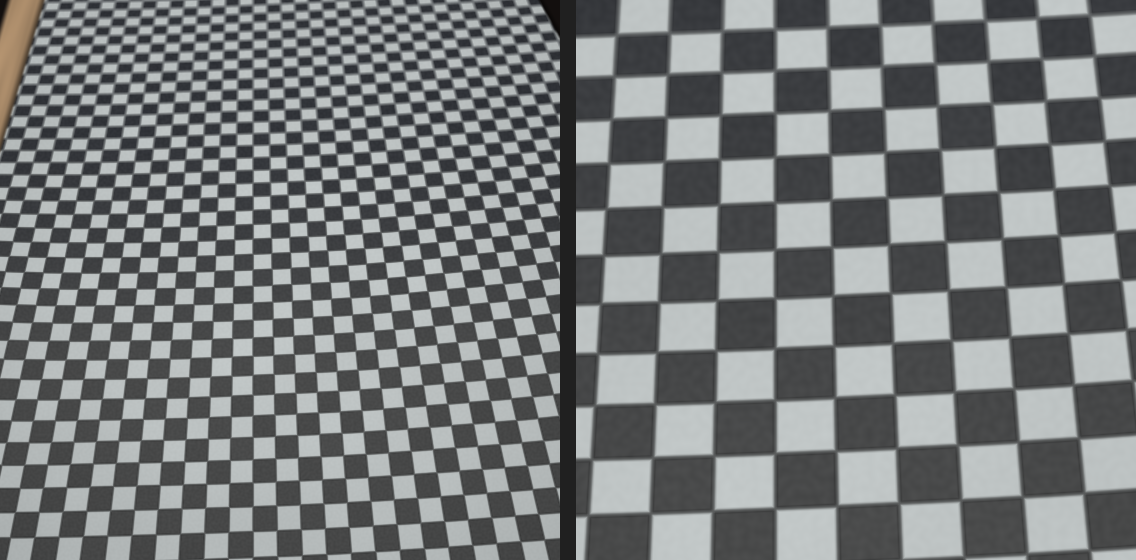
Left, the full canvas; right, a detail of the centre.
Reproduce this pattern procedurally as a WebGL 1 fragment shader.

```glsl
precision mediump float;
// A printed checkerboard sheet seen in perspective, lying on a wooden board.
// Cell width grows linearly down the canvas; rows follow its reciprocal.
// Slight bending, soft far focus, printed seams and grain give it wear.

uniform vec2 u_resolution;

#define VANISH_X 0.452     // column line that stays vertical
#define CELL_FAR 0.0245    // cell width at the top edge
#define CELL_GROWTH 0.0196 // added cell width down to the bottom edge
#define ROW_SCALE 2.077    // rows per reciprocal cell width
#define ROW_SHIFT 0.2
#define ROW_TILT 0.043     // rows rise towards the right
#define SEAM 0.035         // half width of the dark seams, in cells
#define PAPER vec3(0.735, 0.757, 0.757)
#define INK_FAR vec3(0.185, 0.195, 0.215)
#define INK_NEAR vec3(0.282, 0.285, 0.285)
#define WOOD vec3(0.66, 0.54, 0.41)
#define SHADOW vec3(0.075, 0.06, 0.055)

vec2 hashGradient(vec2 cell) {
  float h = fract(sin(dot(cell, vec2(12.99, 78.23))) * 437.58);
  float angle = 6.2832 * fract(h * 17.31 + h * h * 5.7);
  return vec2(cos(angle), sin(angle));
}

float gradientNoise(vec2 p) {
  vec2 i = floor(p);
  vec2 f = p - i;
  vec2 k = f * f * f * (f * (f * 6.0 - 15.0) + 10.0);
  float a = dot(hashGradient(i), f);
  float b = dot(hashGradient(i + vec2(1.0, 0.0)), f - vec2(1.0, 0.0));
  float c = dot(hashGradient(i + vec2(0.0, 1.0)), f - vec2(0.0, 1.0));
  float d = dot(hashGradient(i + 1.0), f - 1.0);
  return mix(mix(a, b, k.x), mix(c, d, k.x), k.y);
}

// Signed distance to the nearest cell border, negative in even cells.
vec2 borderDistance(vec2 cells) {
  return abs(mod(cells + 0.5, 2.0) - 1.0) - 0.5;
}

vec3 sheetColour(vec2 p, float cellWidth, float pixel) {
  // Bent paper: rows tilt and curve most around the middle.
  float dx = p.x - 0.47;
  float bend = 0.035 + 0.042 * exp(-18.0 * (p.y - 0.5) * (p.y - 0.5));
  float rowY = p.y + ROW_TILT * dx + bend * dx * dx;
  rowY += 0.002 * gradientNoise(p * 4.0);
  float rowWidth = CELL_FAR + CELL_GROWTH * rowY;
  vec2 cells = vec2((p.x - VANISH_X) / cellWidth,
                    ROW_SCALE / rowWidth - ROW_SHIFT);

  // Edge softness is the pixel footprint plus the far defocus.
  float blur = mix(0.0030, 0.0010, smoothstep(0.0, 0.5, p.y)) + 0.5 * pixel;
  vec2 rate = vec2(1.0 / cellWidth,
                   ROW_SCALE * CELL_GROWTH / (rowWidth * rowWidth));
  vec2 soft = blur * rate;
  vec2 border = borderDistance(cells);
  vec2 side = clamp(border / soft, -1.0, 1.0);
  float paperMask = 0.5 - 0.5 * side.x * side.y;

  // Seams fade as they fall out of focus.
  vec2 seams = 1.0 - smoothstep(vec2(0.0), SEAM + soft, abs(border));
  float seam = max(seams.x, seams.y) * smoothstep(0.05, 0.5, p.y);

  // Print tone, grain and uneven light.
  float grain = gradientNoise(p * 190.0);
  float blotch = gradientNoise(p * 7.0);
  float cellTone = gradientNoise(floor(cells) * 0.73 + 0.31);
  vec3 ink = mix(INK_FAR, INK_NEAR, smoothstep(0.15, 0.7, p.y));
  ink += 0.025 * grain + 0.015 * cellTone;
  vec3 paper = PAPER * (1.0 + 0.02 * grain + 0.03 * blotch);
  vec3 colour = mix(ink, paper, paperMask);
  colour *= 1.0 - 0.32 * seam;
  vec2 fromCentre = p - vec2(0.5, 0.45);
  return colour * (1.03 - 0.22 * dot(fromCentre, fromCentre));
}

vec3 boardColour(vec2 p) {
  // Grain runs along the sheet's left edge.
  float across = p.x + 0.29 * p.y;
  float streaks = gradientNoise(vec2(across * 55.0, p.y * 5.0));
  vec3 wood = WOOD * (1.0 + 0.18 * streaks);
  wood = mix(SHADOW, wood, smoothstep(0.010, 0.024, across));
  return mix(wood, SHADOW, smoothstep(0.45, 0.55, p.x));
}

void main() {
  vec2 p = gl_FragCoord.xy / u_resolution;
  p.y = 1.0 - p.y; // depth: 0 is far, 1 is near
  float pixel = 1.0 / min(u_resolution.x, u_resolution.y);
  float cellWidth = CELL_FAR + CELL_GROWTH * p.y;

  // Straight sheet sides; positive distance is inside.
  float leftSide = p.x - 0.080 + 0.295 * p.y;
  float rightSide = 0.962 + 0.55 * p.y - p.x;
  float inside = min(leftSide, rightSide);
  float softness = 0.002 + pixel;
  float sheetMask = smoothstep(-softness, softness, inside);
  float contact = 1.0 - smoothstep(0.0, 0.014, -inside);

  vec3 board = boardColour(p) * (1.0 - 0.55 * contact);
  vec3 colour = mix(board, sheetColour(p, cellWidth, pixel), sheetMask);
  gl_FragColor = vec4(colour, 1.0);
}
```
